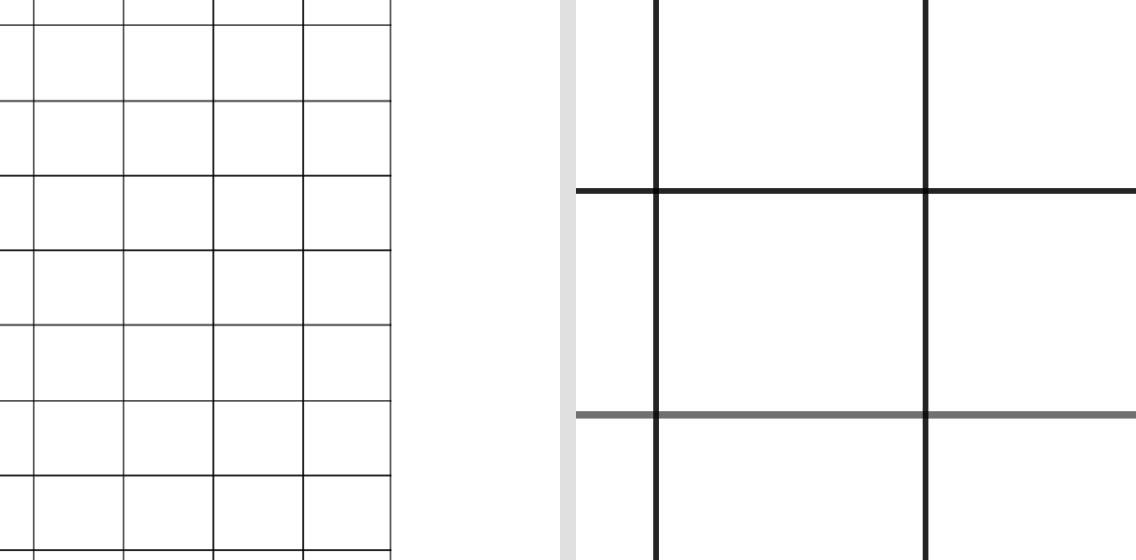
Left, the full canvas; right, a detail of the centre.
Write a Shadertoy shader that draws this pattern.

```glsl
// Thin ruled grid of wide cells, closed by a right-hand border beside a blank margin.
#define COLUMN_LINES 5
#define ROW_LINES 8
#define COLUMN_START 0.0602
#define COLUMN_STEP 0.1604
#define BORDER_X 0.6973
#define ROW_START 0.0176
#define ROW_STEP 0.13328
#define ROW_SLIP 0.00228
#define DARK_LINE vec2(0.0034, 0.86)
#define SOFT_LINE vec2(0.0031, 0.66)
#define BROAD_LINE vec2(0.0044, 0.56)

// Ink of one line; style holds its width and strength.
float lineInk(float offset, vec2 style, float pixel) {
    float coverage = clamp((0.5 * style.x - abs(offset)) / pixel + 0.5, 0.0, 1.0);
    return coverage * style.y;
}

// Pairs of columns alternate soft and dark; the last one is the border.
float columnInk(float x, float pixel) {
    float ink = 0.0;
    for (int i = 0; i < COLUMN_LINES; i++) {
        float center = min(COLUMN_START + COLUMN_STEP * float(i), BORDER_X);
        vec2 style = i % 4 < 2 ? SOFT_LINE : DARK_LINE;
        ink = max(ink, lineInk(x - center, style, pixel));
    }
    return ink;
}

// Pairs of rows alternate dark and soft, with a small slip every fourth gap.
float rowInk(float y, float pixel) {
    float ink = 0.0;
    for (int i = 0; i < ROW_LINES; i++) {
        float center = ROW_START + ROW_STEP * float(i) + ROW_SLIP * float((i + 1) / 4);
        vec2 softStyle = i % 3 == 0 ? BROAD_LINE : SOFT_LINE;
        vec2 style = i % 4 < 2 ? DARK_LINE : softStyle;
        ink = max(ink, lineInk(y - center, style, pixel));
    }
    return ink;
}

void mainImage(out vec4 fragColor, in vec2 fragCoord) {
    vec2 pixel = 1.0 / iResolution.xy;
    vec2 uv = fragCoord * pixel;

    // Rows stop at the outer side of the border.
    float rowEnd = BORDER_X + 0.5 * SOFT_LINE.x;
    float insideBorder = clamp((rowEnd - uv.x) / pixel.x + 0.5, 0.0, 1.0);

    // Overlapping ink darkens the crossings.
    float paper = 1.0 - columnInk(uv.x, pixel.x);
    paper *= 1.0 - rowInk(uv.y, pixel.y) * insideBorder;
    fragColor = vec4(vec3(paper), 1.0);
}
```
